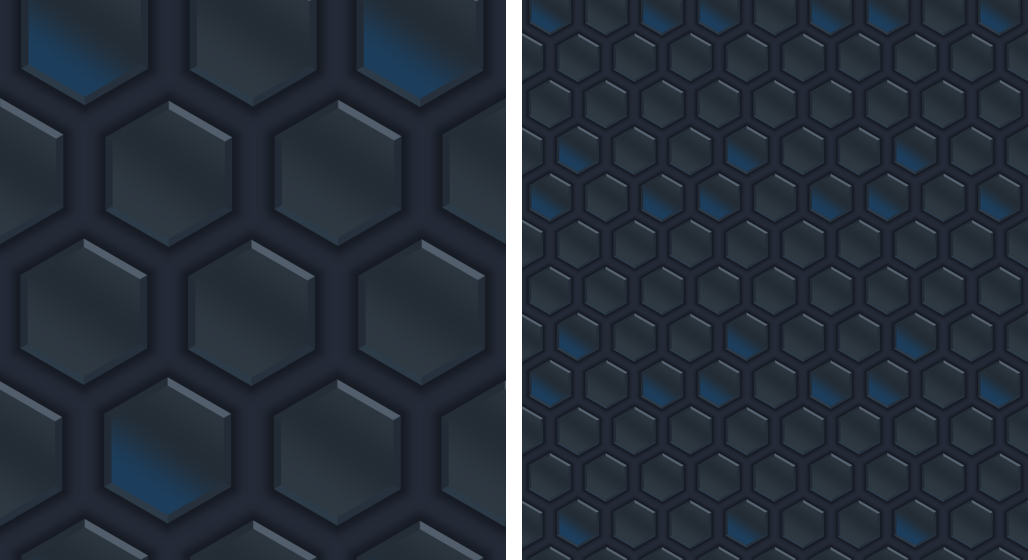
Left: one tile. Right: repeated 3 by 3.
Give the GLSL for this pattern, as a Shadertoy shader.

```glsl
const vec2 REPEATS = vec2(3.0, 4.0);     // hexagons across, rows up
const float ROW_HEIGHT = 0.831;          // lengths are in column widths
const float ROW_SHIFT = 0.77;            // height of the lowest row, in rows
const float APOTHEM = 0.376;
const float BEVEL_WIDTH = 0.043;
const float SHADOW_WIDTH = 0.052;
const vec2 JITTER = vec2(0.011, 0.015);
const vec2 SHEEN_AXIS = vec2(0.57, 0.82);
const float SHEEN_DARK = 0.08;           // position of the dark band on the axis

const vec3 GROUND = vec3(0.140, 0.165, 0.215);
const vec3 SHADOW = vec3(0.082, 0.100, 0.135);
const vec3 FACE_DARK = vec3(0.138, 0.173, 0.208);
const vec3 FACE_LIGHT = vec3(0.180, 0.218, 0.255);
const vec3 GLOW = vec3(0.110, 0.240, 0.360);

// Bevel facets, counterclockwise from the right side
const vec3 BEVEL[6] = vec3[6](
    vec3(0.135, 0.170, 0.210), vec3(0.320, 0.370, 0.420),
    vec3(0.140, 0.175, 0.212), vec3(0.135, 0.170, 0.208),
    vec3(0.172, 0.225, 0.275), vec3(0.145, 0.190, 0.235));

const float SECTOR = 1.04719755;

vec2 hash2(vec2 cell) {
    vec3 h = fract(cell.xyx * vec3(0.1031, 0.1030, 0.0973) + 0.37);
    h += dot(h, h.yzx + 33.33);
    return fract((h.xx + h.yz) * h.zy);
}

// Signed distance to a hexagon with a vertex at the top
float hexDistance(vec2 q) {
    float a = SECTOR * floor(atan(q.y, q.x) / SECTOR + 0.5);
    vec2 n = vec2(cos(a), sin(a));
    float across = dot(q, n) - APOTHEM;
    float along = max(abs(dot(q, vec2(-n.y, n.x))) - APOTHEM * tan(SECTOR * 0.5), 0.0);
    return across > 0.0 ? length(vec2(across, along)) : across;
}

// Facet colour with softened mitres
vec3 bevelColor(vec2 q, float pixel) {
    float s = atan(q.y, q.x) / SECTOR + 6.0;
    int k = int(floor(s));
    float soft = pixel / (max(length(q), 0.1) * SECTOR);
    float blend = smoothstep(0.5 - soft, 0.5 + soft, fract(s));
    return mix(BEVEL[k % 6], BEVEL[(k + 1) % 6], blend);
}

// Diagonal sheen; glowing cells turn blue at the lower left
vec3 faceColor(vec2 q, bool glowing) {
    float s = dot(q, SHEEN_AXIS) - SHEEN_DARK;
    float upper = smoothstep(0.0, 0.30, s);
    float lower = smoothstep(0.0, 0.34, -s);
    vec3 color = mix(FACE_DARK, FACE_LIGHT, upper * 0.85);
    return mix(color, glowing ? GLOW : FACE_LIGHT, lower);
}

// Every second cell in a short run of the row-by-row order
bool isGlowing(vec2 cell) {
    float order = mod(cell.x + REPEATS.x * cell.y + 3.0, REPEATS.x * REPEATS.y);
    return order < 4.5 && mod(order, 2.0) < 0.5;
}

void mainImage(out vec4 fragColor, in vec2 fragCoord) {
    vec2 grid = fragCoord / iResolution.xy * REPEATS - vec2(0.0, ROW_SHIFT);
    vec2 p = grid * vec2(1.0, ROW_HEIGHT);
    float pixel = max(REPEATS.x / iResolution.x, REPEATS.y * ROW_HEIGHT / iResolution.y);

    // Nearest hexagon among the neighbouring cells
    float d = 1e3;
    vec2 local = vec2(0.0);
    vec2 nearest = vec2(0.0);
    for (int j = -1; j <= 1; j++) {
        float row = floor(grid.y + 0.5) + float(j);
        float stagger = 0.5 * mod(row, 2.0);
        for (int i = -1; i <= 1; i++) {
            float col = floor(grid.x - stagger + 0.5) + float(i);
            vec2 cell = mod(vec2(col, row), REPEATS);
            vec2 center = vec2(col + stagger, row * ROW_HEIGHT);
            center += (hash2(cell) * 2.0 - 1.0) * JITTER;
            float cellDistance = hexDistance(p - center);
            if (cellDistance < d) {
                d = cellDistance;
                local = p - center;
                nearest = cell;
            }
        }
    }

    // Ground with soft shadow, then bevel, then face
    float falloff = max(d, 0.0) / SHADOW_WIDTH;
    vec3 color = mix(GROUND, SHADOW, exp(-falloff * falloff));
    float aa = 0.75 * pixel;
    color = mix(color, bevelColor(local, pixel), smoothstep(aa, -aa, d));
    vec3 face = faceColor(local, isGlowing(nearest));
    color = mix(color, face, smoothstep(aa, -aa, d + BEVEL_WIDTH));
    fragColor = vec4(color, 1.0);
}
```
